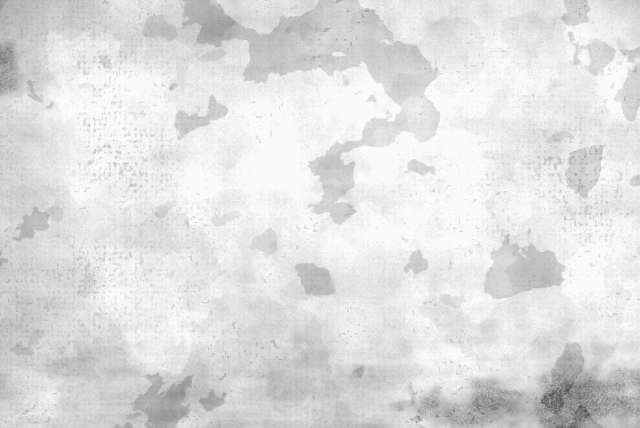
Reproduce this texture procedurally as a WebGL 2 fragment shader.

```glsl
#version 300 es
precision highp float;

uniform vec2 u_resolution;
out vec4 fragColor;

float hash(vec2 p) {
    return fract(sin(dot(p, vec2(127.1, 311.7))) * 43758.5);
}

float noise(vec2 p) {
    vec2 cell = floor(p);
    vec2 f = fract(p);
    f = f * f * (3.0 - 2.0 * f);
    float low = mix(hash(cell), hash(cell + vec2(1, 0)), f.x);
    float high = mix(hash(cell + vec2(0, 1)), hash(cell + vec2(1, 1)), f.x);
    return mix(low, high, f.y);
}

float fbm(vec2 p) {
    float sum = 0.0;
    float amplitude = 0.5;
    for (int i = 0; i < 6; i++) {
        sum += amplitude * noise(p);
        p = mat2(1.6, 1.2, -1.2, 1.6) * p + 17.3;
        amplitude *= 0.5;
    }
    return sum;
}

// Soft elliptical mask
float blob(vec2 p, vec2 center, vec2 radius) {
    vec2 d = (p - center) / radius;
    return exp(-dot(d, d));
}

// Ragged plate with a crisp outline where the noise passes a level
float plate(vec2 p, float frequency, float level, float softness) {
    vec2 warp = vec2(noise(p * 19.0), noise(p * 19.0 + 40.0)) * 0.035;
    return smoothstep(level, level + softness, fbm((p + warp) * frequency));
}

// Scattered small chips, one candidate per grid cell
float chips(vec2 p, float density, float chance) {
    vec2 q = p * density + (vec2(fbm(p * 22.0), fbm(p * 22.0 + 9.0)) - 0.5) * 0.55;
    vec2 home = floor(q);
    float cover = 0.0;
    for (int y = -1; y <= 1; y++) {
        for (int x = -1; x <= 1; x++) {
            vec2 cell = home + vec2(x, y);
            vec2 center = cell + vec2(hash(cell + 3.1), hash(cell + 7.7));
            vec2 radius = mix(vec2(0.06), vec2(0.26, 0.2), vec2(hash(cell + 1.9), hash(cell + 5.3)));
            float edge = 1.0 - smoothstep(0.85, 1.1, length((q - center) / radius));
            cover = max(cover, edge * step(hash(cell + 11.0), chance));
        }
    }
    return cover;
}

// Broken thread pattern of coarse cloth
float weave(vec2 p) {
    float threads = noise(p * vec2(230.0, 120.0)) * 0.6 + noise(p * vec2(110.0, 250.0)) * 0.4;
    float ribs = 0.5 + 0.25 * sin(p.x * 520.0) + 0.25 * sin(p.y * 480.0);
    return smoothstep(0.5, 0.85, threads * 0.8 + ribs * 0.25);
}

void main() {
    vec2 p = gl_FragCoord.xy / u_resolution.y;
    float width = u_resolution.x / u_resolution.y;
    float cloud = fbm(p * 3.2 + 4.0);
    float mottle = fbm(p * 11.0 + 21.0);
    float grain = noise(p * 290.0) * 0.6 + hash(floor(p * 342.0)) * 0.4;

    // Clouded plaster, worn lighter in the middle
    float tone = 0.875 + 0.22 * (cloud - 0.49) + 0.16 * (mottle - 0.49);
    tone += 0.075 * blob(p, vec2(0.68 * width, 0.64), vec2(0.36, 0.28));
    tone += 0.065 * blob(p, vec2(0.14 * width, 0.7), vec2(0.14, 0.24));
    tone += 0.05 * blob(p, vec2(0.93 * width, 0.88), vec2(0.16, 0.12));

    // Shaded borders
    float top = smoothstep(0.78, 1.0, p.y + 0.2 * (cloud - 0.5));
    float bottom = 1.0 - smoothstep(0.02, 0.3, p.y + 0.25 * (mottle - 0.5));
    float side = 1.0 - smoothstep(0.0, 0.14, min(p.x, width - p.x));
    tone -= 0.07 * top + 0.065 * bottom + 0.03 * side;

    // Pale flaked layers
    tone += 0.045 * plate(p + 2.7, 4.5, 0.5, 0.025);
    tone += 0.03 * plate(p + 8.1, 10.0, 0.54, 0.04);

    // Horizontal smears and faint vertical runs
    float smear = fbm(p * vec2(7.0, 38.0));
    float run = noise(p * vec2(55.0, 3.0)) * 0.6 + noise(p * vec2(120.0, 5.0)) * 0.4;
    tone += (smear - 0.49) * (0.06 + 0.16 * bottom) + 0.03 * (run - 0.5);

    // Exposed patches of rough grey render
    float exposed = 0.26 * blob(p, vec2(0.41 * width, 0.89), vec2(0.19, 0.09))
                  + 0.22 * blob(p, vec2(0.77 * width, 0.32), vec2(0.1, 0.07))
                  + 0.16 * blob(p, vec2(0.76 * width, 0.56), vec2(0.06, 0.18));
    float patches = plate(p + 5.0, 8.0, 0.66 - exposed, 0.025);
    tone -= patches * (0.07 + 0.12 * grain);
    tone -= chips(p, 7.0, 0.24) * (0.035 + 0.07 * grain);

    // Dark stains broken up by grain
    float damp = blob(p, vec2(0.95 * width, 0.07), vec2(0.19, 0.1))
               + 0.85 * blob(p, vec2(0.72 * width, 0.04), vec2(0.12, 0.06))
               + 0.6 * blob(p, vec2(0.34 * width, 0.13), vec2(0.06, 0.06))
               + 0.6 * blob(p, vec2(0.0, 0.84), vec2(0.07, 0.18));
    float stain = smoothstep(0.5, 0.88, 0.75 * fbm(p * 15.0) + 0.48 * damp);
    tone -= stain * (0.06 + 0.34 * grain);

    // Cloth texture showing through in worn areas
    float worn = blob(p, vec2(0.13 * width, 0.58), vec2(0.2, 0.34))
               + 0.8 * blob(p, vec2(0.87 * width, 0.54), vec2(0.18, 0.16));
    worn *= smoothstep(0.36, 0.62, fbm(p * 8.0 + 33.0));
    tone -= weave(p) * (0.025 + 0.17 * worn);

    // Fine grit and sparse pits
    float pits = smoothstep(0.8, 0.95, noise(p * 150.0)) * smoothstep(0.48, 0.65, mottle);
    tone += 0.07 * (grain - 0.5) - 0.12 * pits;

    fragColor = vec4(vec3(clamp(tone, 0.35, 0.98)), 1.0);
}
```
